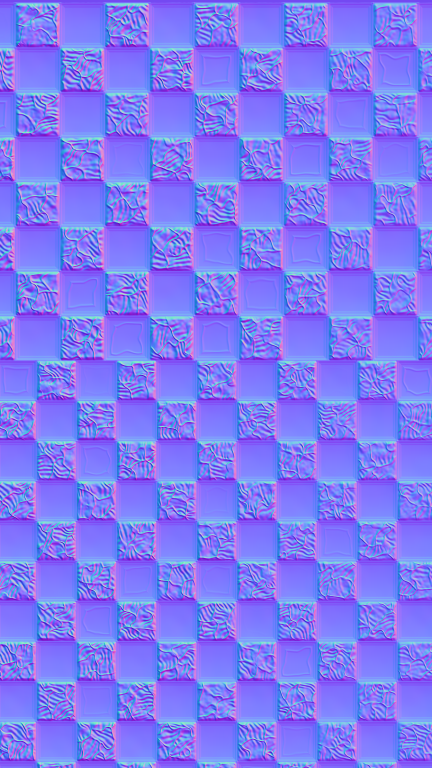
Write a WebGL 1 fragment shader that draws this texture map.

```glsl
precision highp float;
// Tangent-space normal map of a checkerboard: smooth sunken tiles alternate with
// crumpled, ribbed foil. Two bands of different tile size meet at a seam.
// A height field is built per cell and its slope is encoded as colour.

uniform vec2 u_resolution;

float hash(vec2 p) {
  vec3 h = fract(p.xyx * 0.1031);
  h += dot(h, h.yzx + 33.33);
  return fract((h.x + h.y) * h.z);
}

float noise(vec2 p) {
  vec2 i = floor(p), f = fract(p);
  f = f * f * (3.0 - 2.0 * f);
  return mix(mix(hash(i), hash(i + vec2(1.0, 0.0)), f.x),
             mix(hash(i + vec2(0.0, 1.0)), hash(i + 1.0), f.x), f.y);
}

// Distance inward from the rim of a rounded unit cell
float rimDistance(vec2 q) {
  vec2 d = abs(q - 0.5) - 0.44;
  return 0.06 - length(max(d, 0.0)) - min(max(d.x, d.y), 0.0);
}

// Voronoi patches, each with its own rib direction, divided by raised creases
float foilHeight(vec2 q, vec2 id) {
  vec2 seed = id * 7.0 + 200.0;
  vec2 warp = vec2(noise(q * 5.0 + seed), noise(q * 5.0 + seed + 41.0)) - 0.5;
  vec2 p = q * 2.3 + warp * 0.6;
  vec2 base = floor(p);
  float nearest = 9.0, second = 9.0, pick = 0.0;
  for (int y = -1; y <= 1; y++) {
    for (int x = -1; x <= 1; x++) {
      vec2 site = base + vec2(float(x), float(y));
      float r = hash(site + seed);
      float d = length(site + vec2(r, hash(site + seed + 19.0)) - p);
      if (d < nearest) {
        second = nearest;
        nearest = d;
        pick = r;
      } else {
        second = min(second, d);
      }
    }
  }
  float border = second - nearest;
  float angle = pick * 6.283;
  float ribs = sin(dot(q, vec2(cos(angle), sin(angle))) * 56.0 + warp.x * 9.0);
  float strength = smoothstep(0.15, 0.65, noise(q * 4.0 + seed + 73.0));
  float crease = 1.0 - smoothstep(0.0, 0.17, border);
  return 0.013 * ribs * strength * smoothstep(0.0, 0.15, border)
       + 0.028 * crease
       + 0.06 * noise(q * 6.0 + seed) + 0.018 * noise(q * 15.0 + seed);
}

// Shallow dish with a raised lip; some tiles carry a worn inner outline
float tileHeight(vec2 q, vec2 id, float rim) {
  float lip = 0.024 * (1.0 - smoothstep(0.0, 0.06, rim));
  float step2 = 0.006 * (1.0 - smoothstep(0.07, 0.11, rim));
  float worn = smoothstep(0.65, 0.95, hash(id + 311.0));
  float wander = rim - 0.13 - 0.13 * noise(q * 4.0 + id * 5.0 + 90.0);
  float scratch = 0.007 * worn * exp(-wander * wander * 1800.0);
  vec2 dish = (q - vec2(0.5, 0.4)) * (q - vec2(0.5, 0.4));
  return lip + step2 + scratch + 0.05 * dish.x + 0.16 * dish.y
       + 0.008 * noise(q * 3.0 + id * 3.0 + 60.0);
}

float cellHeight(vec2 q, vec2 id, float calm) {
  float rim = rimDistance(q);
  float groove = 0.012 * exp(-rim * rim * 1100.0);
  if (mod(id.x + id.y, 2.0) < 0.5) return tileHeight(q, id, rim) - groove;
  return calm * foilHeight(q, id) * smoothstep(0.0, 0.09, rim) - groove;
}

vec3 surfaceColor(vec2 p) {
  // Larger cells above the seam, smaller below
  float upper = step(0.943, p.y);
  float size = mix(0.0928, 0.1035, upper);
  vec2 grid = (p - vec2(mix(0.0843, 0.0354, upper), 0.943)) / size;
  vec2 id = floor(grid), q = grid - id;

  // Slope by central differences; foil flattens towards the right
  float calm = mix(1.1, 0.75, smoothstep(0.3, 1.0, p.x));
  vec2 e = vec2(0.012, 0.0);
  vec2 slope = vec2(
    cellHeight(q + e.xy, id, calm) - cellHeight(q - e.xy, id, calm),
    cellHeight(q + e.yx, id, calm) - cellHeight(q - e.yx, id, calm)) / (2.0 * e.x);

  // Downward-facing strip along the top edge
  slope = mix(slope, vec2(0.1, 0.45), step(1.772, p.y));
  vec3 normal = normalize(vec3(-slope + vec2(0.0, -0.02), 1.0));
  return normal * 0.5 + 0.5;
}

void main() {
  // Four samples per pixel smooth the edges
  vec3 color = vec3(0.0);
  for (int y = 0; y < 2; y++) {
    for (int x = 0; x < 2; x++) {
      vec2 offset = vec2(float(x), float(y)) * 0.5 - 0.25;
      color += surfaceColor((gl_FragCoord.xy + offset) / u_resolution.x);
    }
  }
  gl_FragColor = vec4(color * 0.25, 1.0);
}
```
